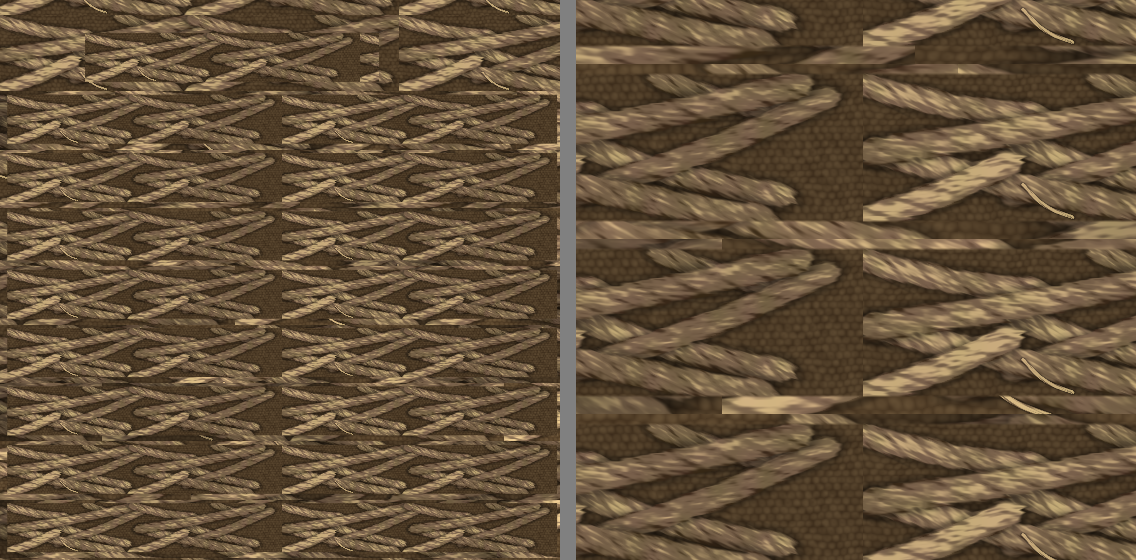
Left, the full canvas; right, a detail of the centre.
Give the GLSL for this texture, as a three.js fragment shader.

```glsl
varying vec2 vUv;

float hash(vec2 p) {
  vec3 q = fract(p.xyx * 0.1031);
  q += dot(q, q.yzx + 33.33);
  return fract((q.x + q.y) * q.z);
}

float noise(vec2 p) {
  vec2 i = floor(p), f = fract(p);
  f *= f * (3.0 - 2.0 * f);
  return mix(mix(hash(i), hash(i + vec2(1, 0)), f.x),
             mix(hash(i + vec2(0, 1)), hash(i + 1.0), f.x), f.y);
}

// Dark woven backing
vec3 cloth(vec2 p) {
  vec2 w = p * vec2(17.0, 21.0) + 0.8 * noise(p * 5.0);
  w.x += 0.5 * mod(floor(w.y), 2.0);
  float bump = 1.0 - smoothstep(0.15, 0.65, length(fract(w) - 0.5));
  float tone = 0.35 + 0.35 * bump + 0.45 * (noise(p * 30.0) - 0.3);
  return mix(vec3(0.20, 0.14, 0.08), vec3(0.36, 0.285, 0.19), tone);
}

// Twisted rope from a to b, with its cast shadow
void rope(inout vec3 col, vec2 p, vec2 a, vec2 b, float radius, float gain) {
  float len = length(b - a);
  vec2 dir = (b - a) / len, q = p - a;
  float along = dot(q, dir);
  float bow = 0.035 * sin(3.14159 * clamp(along / len, 0.0, 1.0));
  float across = (dir.x * q.y - dir.y * q.x - bow) / radius;
  float past = along - clamp(along, 0.0, len);
  float fibre = noise(vec2(along * 11.0, across * 4.5 - along * 13.0) + a * 37.0);
  float d = length(vec2(past / radius * 0.6, across)) + 0.35 * (fibre - 0.5);
  col *= mix(0.62, 1.0, smoothstep(0.8, 1.7, d));

  float ply = abs(fract(along * 4.2 - across * 0.5 + hash(a)) - 0.5) * 2.0;
  float groove = 1.0 - smoothstep(0.6, 1.0, ply);
  float body = sqrt(max(0.0, 1.0 - across * across)) - 0.22 * across;
  float grain = noise(vec2(along * 22.0, across * 7.0 - along * 20.0));
  float wear = noise(p * vec2(2.5, 5.0) + 9.0);
  float light = gain * (0.1 + 0.4 * body + 0.22 * groove)
              + 0.42 * (fibre - 0.5) + 0.3 * (grain - 0.5) + 0.28 * (wear - 0.45);
  vec3 tone = mix(vec3(0.22, 0.155, 0.09), vec3(0.46, 0.375, 0.28), smoothstep(0.0, 0.55, light));
  tone = mix(tone, vec3(0.78, 0.67, 0.48), smoothstep(0.55, 1.05, light));
  tone += vec3(0.03, 0.0, 0.035) * (noise(p * 9.0) - 0.5);
  col = mix(col, tone, 1.0 - smoothstep(0.85, 1.12, d));
}

// Two nested chevrons per tile, x from 0 to 5.61 and y from 0 to 1 downward
vec3 knit(vec2 p) {
  vec3 col = cloth(p);
  for (int k = 0; k < 2; k++) {
    float second = float(k);
    vec2 q = p - vec2(2.62 * second, 0.0);
    float gain = 1.02 - 0.12 * second;
    rope(col, q, vec2(1.65, 0.04), vec2(2.45, 0.25), 0.075, gain);
    rope(col, q, vec2(1.1, 0.49), vec2(2.4, 0.82), 0.085, gain);
    rope(col, q, vec2(1.1, 0.8), vec2(2.7, 0.18), 0.085, gain * 0.92);
    rope(col, q, vec2(0.0, 0.07), vec2(1.15, 0.28), 0.085, gain);
    rope(col, q, vec2(0.15, 0.54), vec2(2.25, 0.97), 0.095, gain);
    rope(col, q, vec2(-0.05, 1.0), vec2(0.95, 0.62), 0.09, gain * 1.22);
    rope(col, q, vec2(0.12, 0.52), vec2(2.5, 0.09), 0.095, gain);
  }
  rope(col, p, vec2(1.1, 0.76), vec2(1.42, 0.97), 0.014, 1.6);
  return col;
}

void main() {
  vec2 c = vec2(vUv.x, 1.0 - vUv.y);
  float row = floor((c.y - 0.163) / 0.1042);
  bool top = row < 0.0;

  // Coarser layer, shifted in each gap between the bands
  vec2 under = (c - vec2(-0.006, 0.026)) / 0.137;
  if (!top) under += vec2(5.0 * hash(vec2(row, 3.0)), hash(vec2(row, 8.0)));
  under = vec2(mod(under.x, 5.24), fract(under.y));
  vec3 col = knit(under);
  if (!top) col *= 0.72 + 0.5 * noise(vec2(c.x * 9.0, row * 7.0));

  // Eight full bands and one short band above them
  vec2 start = top ? vec2(0.152, 0.0586) : vec2(0.013, 0.169 + row * 0.1042);
  vec2 end = vec2(top ? 0.677 : 0.995, start.y + 0.0875);
  vec2 local = (c - start) / 0.0875;
  local.x = mod(local.x, 5.61);
  vec2 inset = min(c - start, end - c);
  float band = smoothstep(-0.001, 0.001, min(inset.x, inset.y));
  col = mix(col, knit(local), band);

  gl_FragColor = vec4(col, 1.0);
}
```
